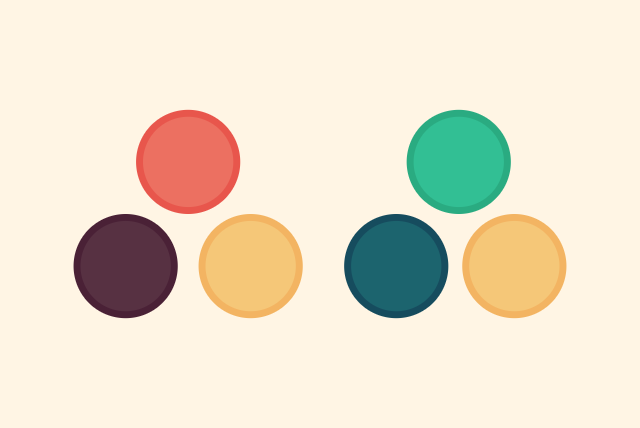
Give the GLSL for this background, as a WebGL 2 fragment shader.

```glsl
#version 300 es
precision highp float;
// Two triangular groups of flat, rimmed discs on a plain cream ground.
// Each disc is a circle distance function, placed by a loop over groups
// and slots; a smaller concentric circle paints the lighter fill.

#define RADIUS 0.1221       // outer disc radius, also half the row distance
#define RIM 0.0163          // width of the darker rim
#define SPACING 0.1465      // horizontal step between slots
#define LEFT_GROUP -0.3090  // centre of each group
#define RIGHT_GROUP 0.3252
#define TUCK 0.0162         // inward shift of the last disc on the right
#define ASPECT 1.5          // canvas width in scene units

uniform vec2 u_resolution;
out vec4 fragColor;

const vec3 CREAM = vec3(1.0, 0.961, 0.894);

// Slots run left, top, right within each group.
const vec3 RIMS[6] = vec3[6](
  vec3(0.290, 0.129, 0.212), vec3(0.910, 0.337, 0.298), vec3(0.953, 0.706, 0.384),
  vec3(0.086, 0.298, 0.369), vec3(0.165, 0.671, 0.506), vec3(0.953, 0.706, 0.384));
const vec3 FILLS[6] = vec3[6](
  vec3(0.341, 0.192, 0.259), vec3(0.925, 0.439, 0.380), vec3(0.961, 0.780, 0.471),
  vec3(0.110, 0.392, 0.431), vec3(0.196, 0.749, 0.580), vec3(0.961, 0.780, 0.471));

// Coverage of a shape from its signed distance, smoothed over one pixel.
float coverage(float dist, float pixel) {
  return clamp(0.5 - dist / pixel, 0.0, 1.0);
}

// Centre of one disc: the middle slot sits above the other two.
vec2 discCentre(int group, int slot) {
  float x = (group == 0 ? LEFT_GROUP : RIGHT_GROUP) + float(slot - 1) * SPACING;
  if (group == 1 && slot == 2) x -= TUCK;
  return vec2(x, slot == 1 ? RADIUS : -RADIUS);
}

void main() {
  float pixel = ASPECT / u_resolution.x;
  vec2 p = (gl_FragCoord.xy - 0.5 * u_resolution) * pixel;
  vec3 color = CREAM;

  for (int group = 0; group < 2; group++) {
    for (int slot = 0; slot < 3; slot++) {
      int id = group * 3 + slot;
      float dist = length(p - discCentre(group, slot)) - RADIUS;
      color = mix(color, RIMS[id], coverage(dist, pixel));
      color = mix(color, FILLS[id], coverage(dist + RIM, pixel));
    }
  }
  fragColor = vec4(color, 1.0);
}
```
